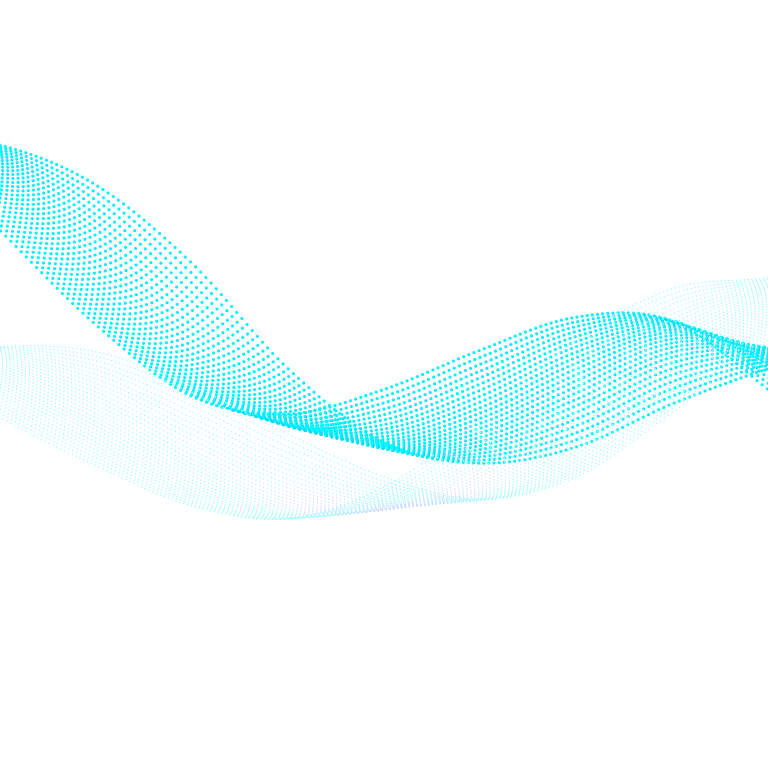
This background is drawn by a Shadertoy shader. Its source:

```glsl
// Two twisting ribbons of small dots on white: a bold cyan one and a pale, finer one.
// Each ribbon is a grid of dots stretched between two spline edges; a cosine bow
// bends the rows between those edges so that they bunch up and fold over.

// Catmull-Rom curve through evenly spaced heights; h[1] lies at x = 0, h[9] at x = 1.
float spline(float h[11], float x) {
    int k = clamp(int(floor(x * 8.0)), 0, 7);
    float t = x * 8.0 - float(k);
    float a = h[k], b = h[k + 1], c = h[k + 2], d = h[k + 3];
    return b + 0.5 * t * (c - a + t * (2.0 * a - 5.0 * b + 4.0 * c - d
             + t * (3.0 * (b - c) + d - a)));
}

// Offset from p to the nearest dot of row v (xy) and the signed bow of that row (z).
vec3 dotOffset(vec2 p, float v, float spacing, float edgeA[11], float edgeB[11], vec3 bow) {
    // Columns lean and curve slightly across the ribbon
    float lean = 0.006 * sin(3.1416 * v) - 0.006 * v;
    float x = round((p.x - lean) / spacing) * spacing + lean;
    float bend = 4.0 * v * (1.0 - v) * cos(bow.y * (x - bow.z));
    float y = mix(spline(edgeA, x), spline(edgeB, x), v) - bow.x * bend;
    return vec3(p - vec2(x, y), bend);
}

// Antialiased disc coverage.
float disc(vec2 offset, float radius, float pixel) {
    return clamp(0.5 - (length(offset) - radius) / pixel, 0.0, 1.0);
}

void mainImage(out vec4 fragColor, in vec2 fragCoord) {
    vec2 p = fragCoord / iResolution.y;
    float pixel = 1.0 / iResolution.y;
    vec3 color = vec3(1.0);

    // Edge heights of both ribbons, named by where they start on the left
    float boldTop[11] = float[11](0.824, 0.811, 0.759, 0.657, 0.520, 0.424,
                                  0.397, 0.418, 0.474, 0.520, 0.557);
    float boldLow[11] = float[11](0.824, 0.700, 0.577, 0.484, 0.461, 0.493,
                                  0.544, 0.587, 0.582, 0.493, 0.388);
    float paleTop[11] = float[11](0.534, 0.549, 0.542, 0.497, 0.435, 0.379,
                                  0.350, 0.379, 0.463, 0.557, 0.622);
    float paleLow[11] = float[11](0.544, 0.457, 0.394, 0.341, 0.325, 0.366,
                                  0.453, 0.557, 0.624, 0.638, 0.655);

    // Bold ribbon: each dot is slightly darker toward its lower right
    const int BOLD_ROWS = 23;
    for (int i = 0; i < BOLD_ROWS; i++) {
        float v = float(i) / float(BOLD_ROWS - 1);
        vec3 o = dotOffset(p, v, 0.0067, boldTop, boldLow, vec3(0.040, 5.03, 0.39));
        float shade = smoothstep(-0.0005, 0.0025, o.x - o.y);
        vec3 cyan = mix(vec3(0.03, 0.98, 1.0), vec3(0.0, 0.83, 1.0), shade);
        color = mix(color, cyan, disc(o.xy, 0.0020, pixel));
    }

    // Pale ribbon: fine white-rimmed dots that turn pink where the rows fold
    const int PALE_ROWS = 28;
    for (int i = 0; i < PALE_ROWS; i++) {
        float v = float(i) / float(PALE_ROWS - 1);
        vec3 o = dotOffset(p, v, 0.0050, paleTop, paleLow, vec3(0.0365, 3.84, 0.508));
        vec3 tint = mix(vec3(0.50, 0.98, 1.0), vec3(0.88, 0.74, 1.0),
                        0.7 * smoothstep(0.6, 1.0, o.z));
        float onBold = 1.0 - color.r;
        color = mix(color, vec3(1.0), 0.6 * onBold * disc(o.xy, 0.0012, pixel));
        color = mix(color, tint, 0.8 * (1.0 - onBold) * disc(o.xy, 0.0008, pixel));
    }

    fragColor = vec4(color, 1.0);
}
```
